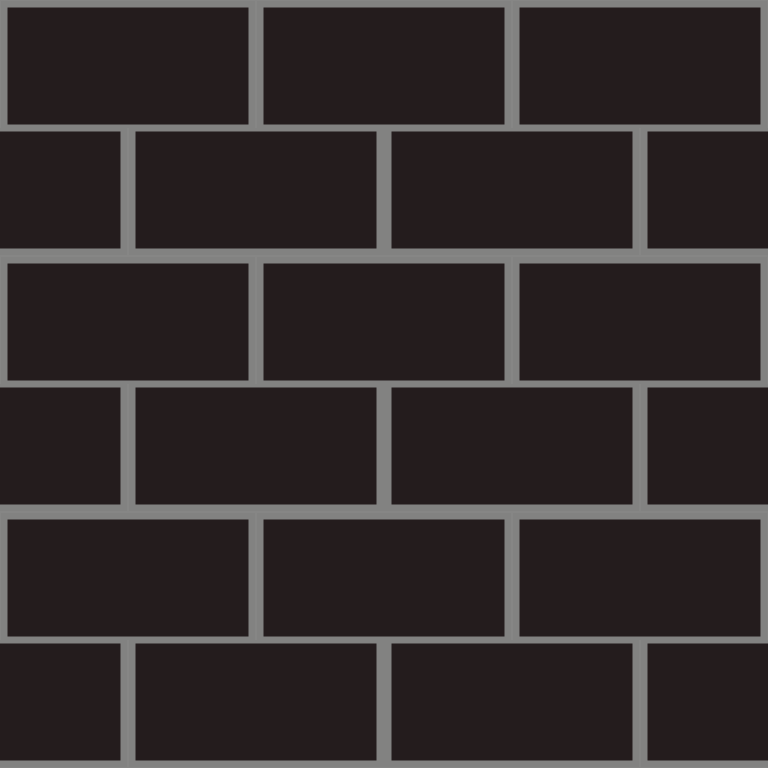
Reproduce this pattern procedurally as a WebGL 2 fragment shader.

```glsl
#version 300 es
precision highp float;
// Dark bricks in running bond with flat grey mortar, three across and six courses high.

#define REPEATS 3.0          // bricks across, and pairs of courses down
#define WIDE_JOINT 0.0586    // joint widths, in brick lengths
#define THIN_JOINT 0.0273
#define HAIRLINE_WIDTH 0.004 // pale line along the middle of wide joints
#define HAIRLINE_OPACITY 0.35
#define BRICK_COLOR vec3(0.141, 0.110, 0.112)
#define MORTAR_COLOR vec3(0.510, 0.510, 0.506)
#define HAIRLINE_COLOR vec3(0.600, 0.600, 0.596)

uniform vec2 u_resolution;
out vec4 fragColor;

// Antialiased coverage of the region where the distance is negative.
float coverage(float dist, float pixel) {
    return clamp(0.5 - dist / pixel, 0.0, 1.0);
}

void main() {
    vec2 p = gl_FragCoord.xy / u_resolution * REPEATS;
    vec2 pixel = REPEATS / u_resolution;

    // Lower course of each pair is shifted by half a brick.
    float height = fract(p.y);
    float shifted = 1.0 - step(0.5, height);
    float fromCenter = abs(fract(p.x + 0.5 * shifted) - 0.5);
    float fromMiddle = abs(height - 0.5);

    // Brick faces: wide joints beside and between pairs, thin joint within a pair.
    float faceEdge = 0.5 - 0.5 * WIDE_JOINT;
    float sideDist = fromCenter - faceEdge;
    float bedDist = max(fromMiddle - faceEdge, 0.5 * THIN_JOINT - fromMiddle);
    float brick = coverage(sideDist, pixel.x) * coverage(bedDist, pixel.y);

    // Faint hairline in the wide joints; the central shifted joint stays plain.
    float plain = shifted * step(abs(p.x - 0.5 * REPEATS), 0.25);
    float halfLine = 0.5 * HAIRLINE_WIDTH;
    float uprightLine = coverage(0.5 - fromCenter - halfLine, pixel.x) * (1.0 - plain);
    float levelLine = coverage(0.5 - fromMiddle - halfLine, pixel.y);
    float hairline = HAIRLINE_OPACITY * max(uprightLine, levelLine);

    vec3 mortar = mix(MORTAR_COLOR, HAIRLINE_COLOR, hairline);
    fragColor = vec4(mix(mortar, BRICK_COLOR, brick), 1.0);
}
```
